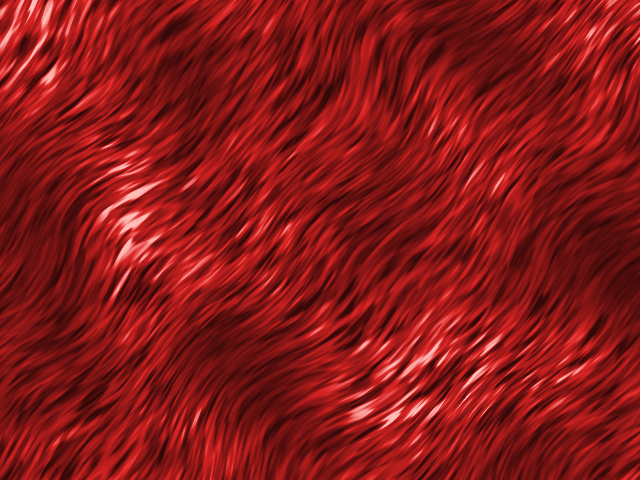
Reproduce this texture procedurally as a Shadertoy shader.

```glsl
#define FUR_ANGLE 0.78
#define BEND 0.019
#define STRAND_CELLS vec2(13.0, 82.0)
#define STRAND_CONTRAST 0.43
#define PATCH_CONTRAST 0.08
#define MEAN_TONE 0.535
#define RED_TINT vec3(1.0, 0.16, 0.155)
#define SHEEN_COLOR vec3(1.0, 0.74, 0.72)

vec3 hash3(vec2 cell) {
    vec3 k = vec3(dot(cell, vec2(127.1, 311.7)),
                  dot(cell, vec2(269.5, 183.3)),
                  dot(cell, vec2(419.2, 371.9)));
    return fract(sin(k) * 43758.55);
}

mat2 rotation(float angle) {
    float c = cos(angle), s = sin(angle);
    return mat2(c, -s, s, c);
}

// Layered sines in spread directions, roughly unit deviation
float waves(vec2 p, float frequency, float seed) {
    float sum = 0.0;
    for (int i = 0; i < 6; i++) {
        float n = float(i);
        float angle = n * 2.4 + seed;
        vec2 direction = vec2(cos(angle), sin(angle));
        sum += sin(dot(p, direction) * frequency * (1.0 + 0.25 * n) + seed * (n + 1.7));
    }
    return sum / sqrt(3.0);
}

// Smooth cellular noise: each cell blends its own tone with its neighbours
float cellTone(vec2 p) {
    vec2 base = floor(p);
    float total = 0.0, weights = 0.0;
    for (int y = -1; y <= 1; y++) {
        for (int x = -1; x <= 1; x++) {
            vec2 cell = base + vec2(x, y);
            vec3 h = hash3(cell);
            vec2 offset = cell + h.xy - p;
            float w = exp(-6.0 * dot(offset, offset));
            total += w * h.z;
            weights += w;
        }
    }
    return total / weights - 0.5;
}

// Three widths of stretched cells, crossing at slight angles
float strands(vec2 furPos) {
    float sum = 0.0;
    for (int i = 0; i < 3; i++) {
        float n = float(i);
        vec2 cells = STRAND_CELLS * vec2(pow(1.3, n), pow(1.5, n));
        vec2 q = rotation((n - 1.0) * 0.1) * furPos;
        sum += (0.65 + 0.2 * n) * cellTone(q * cells + 17.3 * n);
    }
    return sum;
}

void mainImage(out vec4 fragColor, in vec2 fragCoord) {
    vec2 p = fragCoord / iResolution.y;

    // Fur coordinates: x runs along the hair, y across it
    vec2 furPos = rotation(FUR_ANGLE) * p;
    furPos.y += BEND * waves(p, 7.5, 1.3);

    // Broad light and shade over the fine hairs
    float shade = waves(p + 0.03 * waves(p, 5.0, 2.9), 7.5, 4.1);
    float gain = max(0.45, 1.0 + 0.28 * shade);
    float tone = MEAN_TONE + PATCH_CONTRAST * shade + STRAND_CONTRAST * gain * strands(furPos);

    // Red body with pale sheen on the brightest hairs
    vec3 color = RED_TINT * clamp(tone, 0.2, 0.86);
    color = mix(color, SHEEN_COLOR, smoothstep(0.8, 1.2, tone));
    fragColor = vec4(color, 1.0);
}
```
